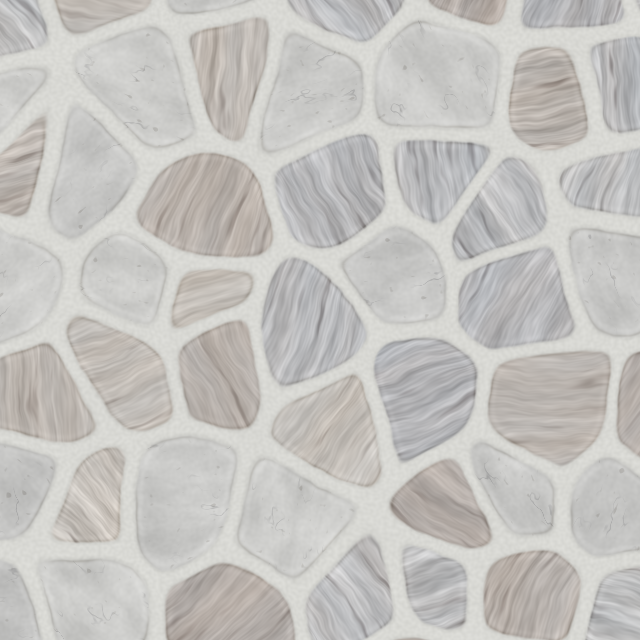
Write a three.js fragment shader that draws this texture.

```glsl
varying vec2 vUv;

vec2 hash2(vec2 p) {
  vec3 q = fract(p.xyx * vec3(0.1031, 0.1030, 0.0973));
  q += dot(q, q.yzx + 33.33);
  return fract((q.xx + q.yz) * q.zy);
}

float gradientDot(vec2 cell, vec2 offset) {
  float angle = 6.2832 * hash2(cell + 57.0).x;
  return dot(vec2(cos(angle), sin(angle)), offset);
}

// Gradient noise, roughly -0.7 to 0.7
float noise(vec2 p) {
  vec2 i = floor(p), f = fract(p);
  vec2 u = f * f * f * (f * (f * 6.0 - 15.0) + 10.0);
  vec2 e = vec2(1.0, 0.0);
  return mix(mix(gradientDot(i, f), gradientDot(i + e, f - e), u.x),
             mix(gradientDot(i + e.yx, f - e.yx), gradientDot(i + 1.0, f - 1.0), u.x), u.y);
}

float fbm(vec2 p) {
  float sum = 0.0, gain = 1.0;
  for (int i = 0; i < 4; i++) {
    sum += gain * noise(p);
    p = p * 2.03 + 17.3;
    gain *= 0.55;
  }
  return sum;
}

vec2 seedPoint(vec2 cell) {
  return cell + 0.09 + 0.82 * hash2(cell + 11.0);
}

// Distance to the rounded cell border; also returns the owning cell
float stoneBorder(vec2 p, out vec2 owner) {
  float nearest = 9.0;
  for (int y = -2; y <= 2; y++)
    for (int x = -2; x <= 2; x++) {
      vec2 cell = floor(p) + vec2(x, y);
      float d = length(seedPoint(cell) - p);
      if (d < nearest) { nearest = d; owner = cell; }
    }
  vec2 toOwner = seedPoint(owner) - p;
  float total = 0.0;
  for (int y = -2; y <= 2; y++)
    for (int x = -2; x <= 2; x++) {
      if (x == 0 && y == 0) continue;
      vec2 toOther = seedPoint(owner + vec2(x, y)) - p;
      float d = dot(0.5 * (toOwner + toOther), normalize(toOther - toOwner));
      total += exp(-17.0 * d);
    }
  return -log(total) / 17.0;
}

// Layered stone: wavy parallel bands with fine dark threads
vec3 bandedStone(vec2 q, vec3 base, float contrast) {
  q.y += 0.09 * noise(q * 1.6) + 0.018 * noise(q * vec2(5.0, 8.0));
  float broad = noise(q * vec2(0.5, 7.0));
  float fine = noise(q * vec2(1.1, 19.0) + 31.0);
  float grain = noise(q * vec2(5.0, 42.0) + 73.0);
  float thread = smoothstep(0.16, 0.48, noise(q * vec2(0.9, 13.0) + 9.0));
  thread *= smoothstep(-0.35, 0.3, noise(q * vec2(4.0, 16.0) + 41.0));
  vec3 color = base + contrast * (0.10 * broad + 0.10 * fine + 0.07 * grain);
  color += vec3(0.02, 0.002, -0.014) * noise(q * vec2(0.7, 4.0) + 5.0);
  return color - contrast * thread * vec3(0.13, 0.14, 0.14);
}

// Pale marble: soft clouds, broken grey veins and small pits
vec3 marbleStone(vec2 q, vec3 base) {
  float cloud = fbm(q * vec2(1.7, 3.2));
  float vein = 1.0 - smoothstep(0.0, 0.05, abs(fbm(q * vec2(1.5, 2.7) + 23.0)));
  vein *= smoothstep(0.0, 0.4, noise(q * 3.0 + 7.0));
  float pit = smoothstep(0.4, 0.58, noise(q * vec2(11.0, 17.0) + 3.0));
  vec3 color = base + 0.07 * cloud + 0.02 * noise(q * 24.0);
  return color - vein * vec3(0.09, 0.09, 0.085) - pit * vec3(0.08, 0.085, 0.09);
}

void main() {
  vec2 p = vUv * 6.1 + vec2(3.4, 8.2);
  p += 0.07 * vec2(noise(p * 1.3), noise(p * 1.3 + 40.0)) + 0.012 * noise(p * 7.0);
  vec2 cell;
  float border = stoneBorder(p, cell);
  vec2 pick = hash2(cell + 91.0), tint = hash2(cell + 137.0);
  float inside = border - 0.046 - 0.036 * tint.x;

  // Grain direction varies from stone to stone
  float angle = 3.1416 * pick.y;
  vec2 local = p - seedPoint(cell);
  vec2 q = mat2(cos(angle), sin(angle), -sin(angle), cos(angle)) * local + 19.0 * tint;

  vec3 stone;
  if (pick.x < 0.33) {
    stone = marbleStone(q, mix(vec3(0.755, 0.755, 0.75), vec3(0.80, 0.80, 0.79), tint.y));
  } else if (pick.x < 0.53) {
    stone = bandedStone(q, mix(vec3(0.69, 0.69, 0.70), vec3(0.75, 0.75, 0.75), tint.y), 1.15);
  } else {
    stone = bandedStone(q, mix(vec3(0.685, 0.655, 0.635), vec3(0.76, 0.74, 0.715), tint.y), 0.6 + 0.6 * tint.x);
  }

  // Worn edge: pale bevel with an uneven dark outline
  float outline = exp(-pow((inside - 0.012) / 0.014, 2.0));
  stone += 0.025 * exp(-pow((inside - 0.05) / 0.025, 2.0));
  stone -= outline * vec3(0.07, 0.075, 0.085) * smoothstep(-0.4, 0.5, noise(p * 2.5 + 60.0));

  // Sandy grout, slightly shaded beside the stones
  vec3 grout = vec3(0.85, 0.85, 0.832) + 0.035 * noise(p * 26.0) + 0.012 * noise(p * 3.0);
  grout -= 0.035 * smoothstep(-0.04, 0.0, inside);

  vec3 color = mix(grout, stone, smoothstep(-0.014, 0.018, inside));
  gl_FragColor = vec4(color, 1.0);
}
```
